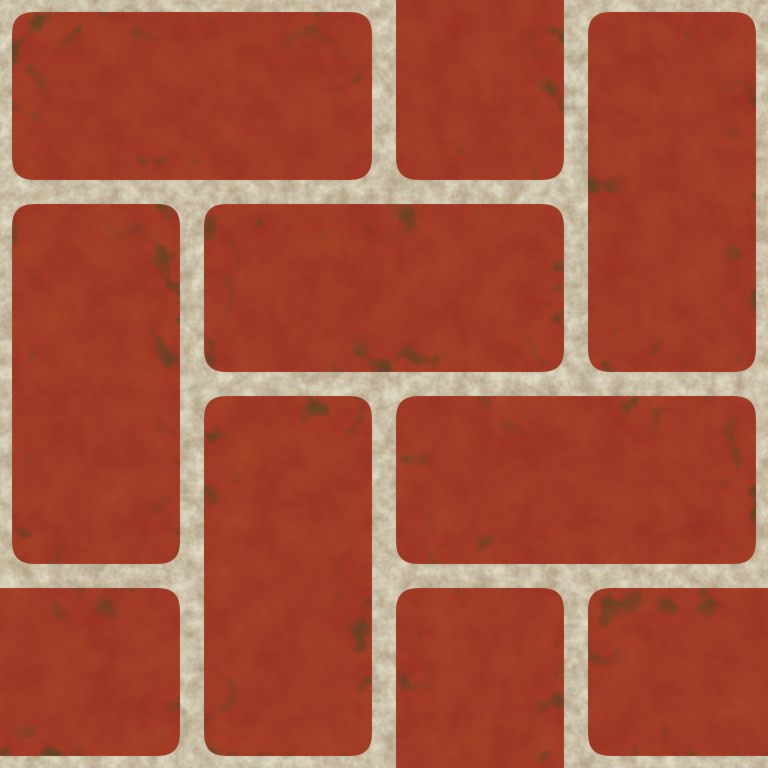
Give the GLSL for this pattern, as a Shadertoy shader.

```glsl
// Red clay bricks laid in a herringbone bond with pale sandy mortar.
// A 4x4 grid of cells is grouped into 2x1 bricks along the diagonals;
// wrapping gradient noise adds clay grain, mortar grit and moss at the edges.

uint scramble(uint n) {
    n = (n ^ (n >> 16)) * 0x7feb352du;
    n = (n ^ (n >> 15)) * 0x846ca68bu;
    return n ^ (n >> 16);
}

vec2 gradient(vec2 cell, float period, float seed) {
    uvec2 c = uvec2(mod(cell, period));
    uint h = scramble(c.x + scramble(c.y + scramble(uint(seed))));
    float angle = 6.2832 * float(h & 0xffffu) / 65536.0;
    return vec2(cos(angle), sin(angle));
}

// Gradient noise, about -1 to 1, repeating over the unit square
float noise(vec2 uv, float period, float seed) {
    vec2 p = uv * period;
    vec2 i = floor(p), f = p - i;
    vec2 u = f * f * f * (f * (f * 6.0 - 15.0) + 10.0);
    vec2 e = vec2(0.0, 1.0);
    float a = dot(gradient(i, period, seed), f);
    float b = dot(gradient(i + e.yx, period, seed), f - e.yx);
    float c = dot(gradient(i + e.xy, period, seed), f - e.xy);
    float d = dot(gradient(i + e.yy, period, seed), f - e.yy);
    return 1.4 * mix(mix(a, b, u.x), mix(c, d, u.x), u.y);
}

float fbm(vec2 uv, float period, float seed) {
    float sum = 0.0, amp = 0.5;
    for (int k = 0; k < 4; k++) {
        sum += amp * noise(uv, period, seed + float(k));
        amp *= 0.65;
        period *= 2.0;
    }
    return sum;
}

// Box with squarish superelliptic corners
float softBox(vec2 p, vec2 halfSize, float radius) {
    vec2 q = abs(p) - halfSize + radius;
    vec2 o = max(q, 0.0);
    float corner = pow(dot(o * o, o), 1.0 / 3.0);
    return corner + min(max(q.x, q.y), 0.0) - radius;
}

// Signed distance to the brick that owns this cell, in cell units
float herringbone(vec2 p) {
    vec2 cell = floor(p);
    float part = mod(cell.x + cell.y + 1.0, 4.0);
    vec2 size = part < 1.5 ? vec2(2.0, 1.0) : vec2(1.0, 2.0);
    vec2 start = cell - mod(part, 2.0) * (size - 1.0);
    return softBox(p - start - 0.5 * size, 0.5 * size - 0.0625, 0.14);
}

void mainImage(out vec4 fragColor, in vec2 fragCoord) {
    vec2 uv = fragCoord / iResolution.xy;
    float pixel = 4.0 / min(iResolution.x, iResolution.y);
    float d = herringbone(uv * 4.0);

    // Mortar grit
    float grit = clamp(0.56 + 0.85 * fbm(uv, 44.0, 11.0), 0.0, 1.0);
    vec3 mortar = mix(vec3(0.69, 0.62, 0.51), vec3(0.87, 0.85, 0.76), grit);

    // Clay grain
    float grain = clamp(0.5 + 0.7 * fbm(uv, 18.0, 23.0), 0.0, 1.0);
    vec3 clay = mix(vec3(0.605, 0.19, 0.14), vec3(0.655, 0.265, 0.155), grain);

    // Moss in scattered blots hugging the brick edges
    float blots = noise(uv, 31.0, 37.0) + 0.5 * noise(uv, 7.0, 41.0)
                + 0.2 * noise(uv, 90.0, 43.0);
    float moss = smoothstep(0.25, 0.9, blots) * smoothstep(-0.24, -0.02, d);
    clay = mix(clay, vec3(0.33, 0.27, 0.14), 0.75 * moss);

    vec3 color = mix(clay, mortar, smoothstep(-0.75 * pixel, 0.75 * pixel, d));
    fragColor = vec4(color, 1.0);
}
```
